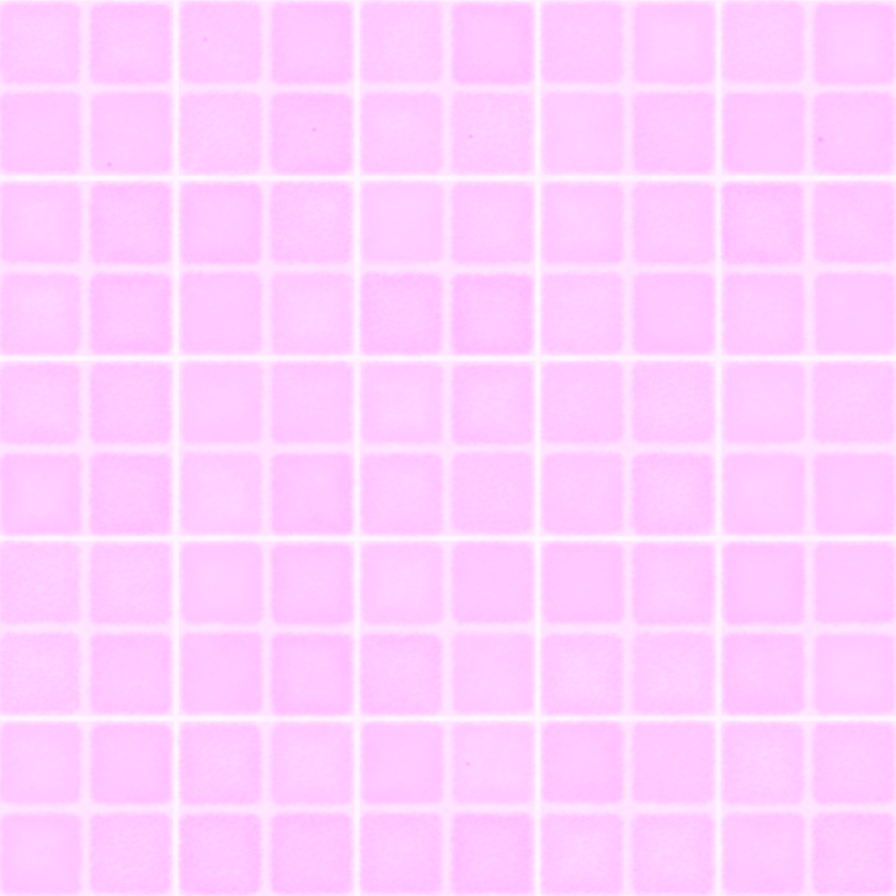
Write a Shadertoy shader that draws this pattern.

```glsl
vec2 hash2(vec2 p) {
    vec3 q = fract(p.xyx * vec3(0.1031, 0.1030, 0.0973));
    q += dot(q, q.yzx + 33.33);
    return fract((q.xx + q.yz) * q.zy);
}

// Distance to the nearest scattered point, about 0 to 1
float cellular(vec2 p) {
    vec2 id = floor(p), f = fract(p);
    float nearest = 2.0;
    for (int y = -1; y <= 1; y++)
    for (int x = -1; x <= 1; x++) {
        vec2 o = vec2(x, y);
        vec2 r = o + hash2(id + o + 200.0) - f;
        nearest = min(nearest, dot(r, r));
    }
    return sqrt(nearest);
}

// Layered, domain-bent sines, about -1 to 1
float waves(vec2 p) {
    float sum = 0.0, amp = 0.5;
    for (int i = 0; i < 4; i++) {
        sum += amp * sin(p.x + 1.7 * sin(p.y)) * cos(p.y + 1.3 * sin(p.x * 0.8));
        p = mat2(1.4, 1.1, -1.1, 1.4) * p + 2.3;
        amp *= 0.6;
    }
    return sum;
}

float roundedBox(vec2 p, float halfSize, float radius) {
    vec2 q = abs(p) - halfSize + radius;
    return length(max(q, 0.0)) + min(max(q.x, q.y), 0.0) - radius;
}

void mainImage(out vec4 fragColor, in vec2 fragCoord) {
    vec2 uv = fragCoord / iResolution.y;

    // Sheets of two by two tiles
    vec2 sheet = (uv - vec2(0.1966, 0.198)) / vec2(0.2018, 0.201);
    vec2 grid = sheet * 2.0;
    vec2 id = floor(grid);
    vec2 local = fract(grid) - 0.5;
    vec2 rnd = hash2(id + 57.0), rnd2 = hash2(id + 131.0);

    float wobble = waves(uv * 70.0);
    float grain = cellular(uv * vec2(130.0, 165.0) + wobble) - 0.5;
    float blotch = waves(uv * 42.0 + rnd * 20.0);
    local += (rnd2 - 0.5) * 0.018;
    float d = roundedBox(local, 0.452, 0.11) + 0.012 * wobble + 0.012 * grain;

    // Glaze: per-tile tone, pale middle, deeper rim
    float glaze = 0.792 + 0.03 * (rnd.x - 0.5);
    glaze += 0.022 * blotch * mix(0.4, 1.0, rnd.y);
    glaze += 0.035 * grain * mix(0.4, 1.3, rnd2.x);
    float rim = smoothstep(-0.3, -0.06, d);
    glaze += mix(0.012, -0.018, rim) * mix(0.5, 1.3, rnd2.y);

    // Soft grout, with a bright core along the sheet joints
    float grout = 0.89 + 0.012 * wobble + 0.015 * grain;
    vec2 joint = abs(fract(sheet + 0.5) - 0.5) * 2.0;
    joint += 0.006 * wobble;
    vec2 core = 1.0 - smoothstep(0.012, 0.05, joint);
    grout += 0.075 * max(core.x, core.y) * (0.9 + 0.2 * wobble);

    float green = mix(grout, glaze, 1.0 - smoothstep(-0.055, 0.045, d));

    // Rare dark specks near tile rims
    vec2 speckPos = (hash2(id + 17.0) - 0.5) * 0.84;
    float speck = 1.0 - smoothstep(0.01, 0.04, length(local - speckPos) + 0.008 * wobble);
    green -= 0.1 * speck * step(0.95, hash2(id + 83.0).x);

    fragColor = vec4(1.0, clamp(green, 0.0, 1.0), 1.0, 1.0);
}
```
